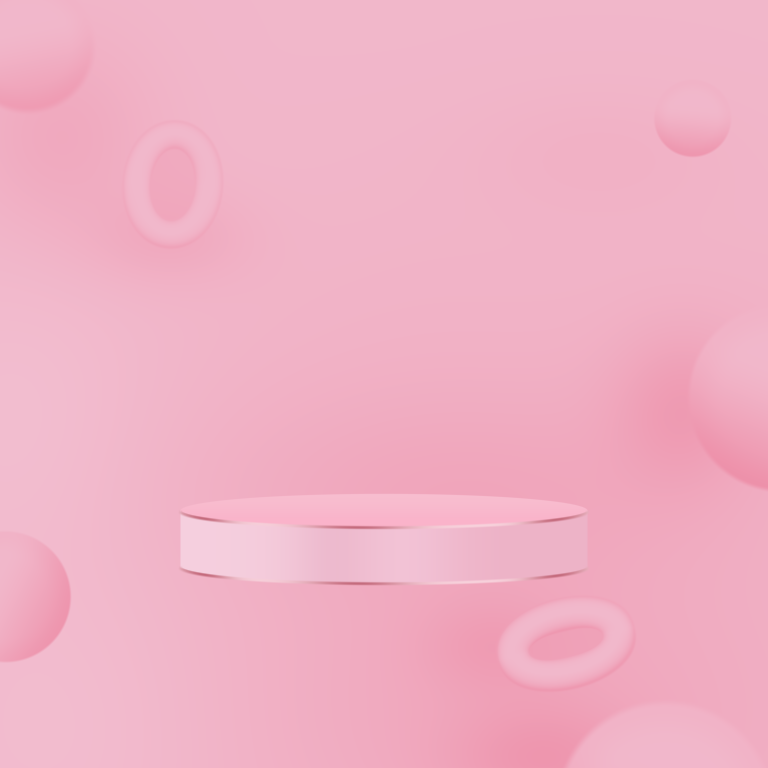
This background is drawn by a WebGL 2 fragment shader. Its source:

```glsl
#version 300 es
precision highp float;
// Pink studio backdrop with a round podium, floating balls and two rings.
uniform vec2 u_resolution;
out vec4 outColor;

const vec3 PALE = vec3(0.95, 0.75, 0.82);
const vec3 DEEP = vec3(0.93, 0.56, 0.66);

// Soft elliptical patch: 1 at its centre, fading outwards.
float glow(vec2 p, vec2 center, vec2 size) {
  vec2 q = (p - center) / size;
  return exp(-dot(q, q));
}

// Coverage of a shape from its signed distance.
float cover(float d, float softness) {
  float w = max(softness, 0.75 / min(u_resolution.x, u_resolution.y));
  return 1.0 - smoothstep(-w, w, d);
}

// Signed distance estimate to an ellipse outline.
float ellipse(vec2 p, vec2 radii) {
  float k = length(p / radii);
  return k * (k - 1.0) / max(length(p / (radii * radii)), 1e-4);
}

// Wall: broad light and the shadows cast by the floating shapes.
vec3 backdrop(vec2 p) {
  float shade = 0.18 + 0.10 * smoothstep(0.95, 0.45, p.y) * smoothstep(0.0, 0.6, p.x);
  shade += 0.23 * glow(p, vec2(0.60, 0.36), vec2(0.34, 0.13));
  shade += 0.22 * glow(p, vec2(0.68, 0.08), vec2(0.34, 0.20));
  shade += 0.38 * glow(p, vec2(0.71, 0.01), vec2(0.12, 0.07));
  shade += 0.25 * glow(p, vec2(0.64, 0.16), vec2(0.09, 0.06));
  shade += 0.42 * glow(p, vec2(0.89, 0.47), vec2(0.09, 0.10));
  shade += 0.28 * glow(p, vec2(0.08, 0.82), vec2(0.12, 0.13));
  shade += 0.25 * glow(p, vec2(0.22, 0.69), vec2(0.10, 0.06));
  shade += 0.10 * glow(p, vec2(0.78, 0.80), vec2(0.16, 0.08));
  shade -= 0.14 * glow(p, vec2(0.02, 0.45), vec2(0.17, 0.20));
  shade -= 0.12 * glow(p, vec2(0.08, 0.05), vec2(0.20, 0.20));
  return mix(PALE, DEEP, clamp(shade, 0.0, 1.0));
}

// Matte ball that deepens on the side facing away from the light.
vec3 ball(vec3 col, vec2 p, vec2 center, float radius, vec2 light, float depth, float softness) {
  vec2 q = (p - center) / radius;
  float away = smoothstep(-0.35, 1.1, -dot(q, normalize(light)));
  float rim = smoothstep(0.6, 1.0, length(q));
  vec3 body = mix(PALE, DEEP, 0.16 + depth * away + 0.10 * rim);
  return mix(col, body, cover(length(p - center) - radius, softness));
}

// Tilted ring with a rounded tube.
vec3 ring(vec3 col, vec2 p, vec2 center, vec2 radii, float tube, float angle, float depth) {
  float c = cos(angle), s = sin(angle);
  vec2 q = mat2(c, -s, s, c) * (p - center);
  float d = ellipse(q, radii);
  float t = clamp(d / tube, -1.0, 1.0);
  vec2 outward = normalize(q / (radii * radii) + 1e-5);
  float edge = t * t;
  float under = max(-outward.y * t, 0.0);
  float shade = 0.15 + depth * (0.55 * edge * edge + 0.4 * under);
  float hole = cover(d, 0.01);
  col = mix(col, mix(PALE, DEEP, 0.30 + 0.45 * depth), 0.6 * hole);
  return mix(col, mix(PALE, DEEP, shade), cover(abs(d) - tube, 0.003));
}

// Thin metallic trim along the front of a disc.
vec3 trim(vec3 col, vec2 q, vec2 radii) {
  float line = cover(abs(ellipse(q, radii)) - 0.0018, 0.0015);
  float front = smoothstep(0.002, -0.004, q.y);
  float dark = glow(q, vec2(-0.235, q.y), vec2(0.035, 1.0))
             + glow(q, vec2(-0.035, q.y), vec2(0.065, 1.0))
             + glow(q, vec2(0.225, q.y), vec2(0.040, 1.0));
  vec3 metal = mix(vec3(0.97, 0.82, 0.86), vec3(0.77, 0.42, 0.49), min(dark, 1.0));
  return mix(col, metal, line * front);
}

vec3 podium(vec3 col, vec2 p) {
  vec2 radii = vec2(0.265, 0.022);
  vec2 top = p - vec2(0.5, 0.335);
  vec2 base = p - vec2(0.5, 0.262);
  // Side wall: the span between both discs.
  float wall = max(abs(top.x) - radii.x, max(top.y, -base.y));
  float side = cover(min(wall, ellipse(base, radii)), 0.001);
  vec3 satin = mix(vec3(0.96, 0.81, 0.87), vec3(0.93, 0.70, 0.78), smoothstep(0.25, 0.68, p.x));
  satin -= vec3(0.02, 0.04, 0.03) * glow(p, vec2(0.43, p.y), vec2(0.05, 1.0));
  satin += vec3(0.01, 0.03, 0.03) * glow(p, vec2(0.54, p.y), vec2(0.06, 1.0));
  col = mix(col, satin, side);
  col = trim(col, base, radii);
  // Lid.
  vec3 lid = mix(vec3(0.98, 0.70, 0.79), vec3(0.97, 0.74, 0.81), smoothstep(-0.02, 0.02, top.y));
  col = mix(col, lid, cover(ellipse(top, radii), 0.001));
  return trim(col, top, radii);
}

void main() {
  vec2 p = gl_FragCoord.xy / u_resolution;
  vec3 col = backdrop(p);
  // Balls
  col = ball(col, p, vec2(0.036, 0.941), 0.086, vec2(-0.2, 1.0), 0.50, 0.006);
  col = ball(col, p, vec2(0.902, 0.846), 0.050, vec2(0.1, 1.0), 0.60, 0.002);
  col = ball(col, p, vec2(1.018, 0.482), 0.121, vec2(0.4, 1.0), 0.72, 0.004);
  col = ball(col, p, vec2(0.007, 0.223), 0.085, vec2(-1.0, 0.5), 0.62, 0.002);
  col = ball(col, p, vec2(0.866, -0.055), 0.140, vec2(0.5, 1.0), 0.45, 0.006);
  // Rings
  col = ring(col, p, vec2(0.225, 0.760), vec2(0.047, 0.065), 0.018, -0.08, 0.60);
  col = ring(col, p, vec2(0.737, 0.162), vec2(0.070, 0.038), 0.021, 0.24, 0.85);
  col = podium(col, p);
  outColor = vec4(col, 1.0);
}
```
